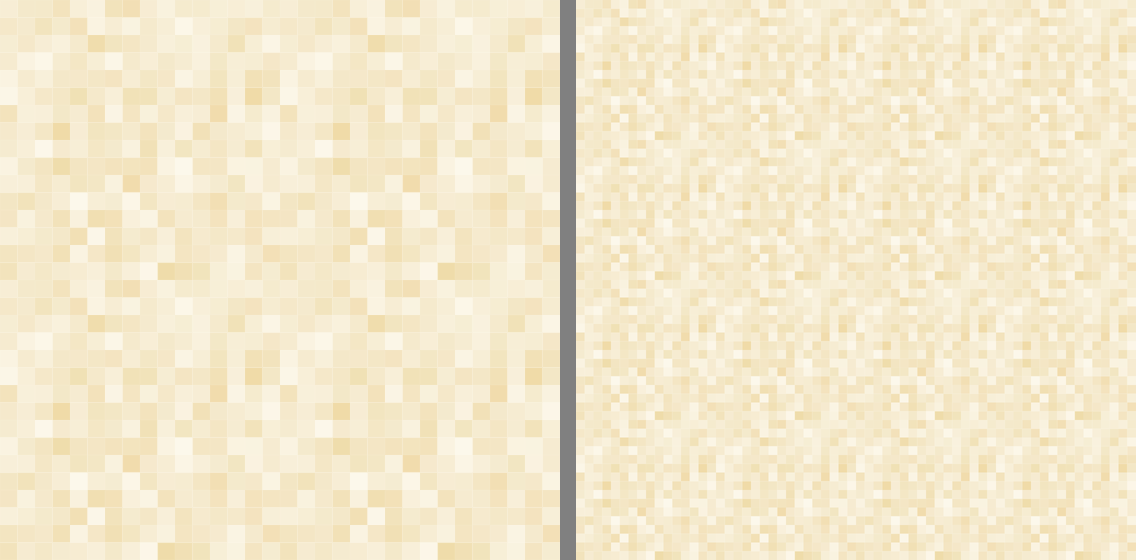
Left: one tile. Right: repeated 2 by 2.
Write a WebGL 1 fragment shader that draws this pattern.

```glsl
precision highp float;
// Pale cream mosaic of flat square cells: a block of 16 by 16 random tones
// repeats twice across and twice down. Tones come from a wrapped cell hash,
// and hairline joints, stronger on every second line, are laid on top.

uniform vec2 u_resolution;

const float REPEATS = 2.0;         // blocks across and down
const float BLOCK_CELLS = 16.0;    // cells per block side
const float JOINT_WIDTH = 0.06;    // in cells

const vec3 HONEY = vec3(0.938, 0.855, 0.650);
const vec3 CREAM = vec3(0.960, 0.916, 0.803);
const vec3 IVORY = vec3(0.992, 0.976, 0.930);

float hash(vec2 p, float seed) {
  vec3 q = fract(vec3(p.xyx + seed) * vec3(0.1031, 0.1030, 0.0973));
  q += dot(q, q.yzx + 33.33);
  return fract((q.x + q.y) * q.z);
}

// Two hashes averaged favour the middle tones over the extremes
vec3 cellColor(vec2 cell) {
  vec2 id = mod(cell, BLOCK_CELLS);
  float tone = 0.5 * (hash(id, 3.7) + hash(id, 41.3));
  vec3 color = mix(HONEY, CREAM, clamp(tone * 2.0, 0.0, 1.0));
  color = mix(color, IVORY, clamp(tone * 2.0 - 1.0, 0.0, 1.0));
  float warmth = (hash(id, 87.1) - 0.5) * (1.0 - tone);
  return color + warmth * vec3(0.010, -0.012, -0.008);
}

// Flat cells, blended only within one pixel of their shared edges
vec3 mosaic(vec2 p, float pixel) {
  vec2 corner = floor(p - 0.5);
  vec2 blend = clamp((fract(p - 0.5) - 0.5) / pixel + 0.5, 0.0, 1.0);
  vec3 low = mix(cellColor(corner), cellColor(corner + vec2(1.0, 0.0)), blend.x);
  vec3 high = mix(cellColor(corner + vec2(0.0, 1.0)), cellColor(corner + 1.0), blend.x);
  return mix(low, high, blend.y);
}

// Coverage of the joint nearest to x, faint on even cell boundaries
float joint(float x, float pixel) {
  float line = floor(x + 0.5);
  float strength = mix(0.08, 0.32, mod(line, 2.0));
  float coverage = clamp((0.5 * JOINT_WIDTH - abs(x - line)) / pixel + 0.5, 0.0, 1.0);
  return strength * coverage * min(1.0, JOINT_WIDTH / pixel);
}

void main() {
  float cells = REPEATS * BLOCK_CELLS;
  vec2 p = gl_FragCoord.xy / u_resolution * cells;
  float pixel = cells / min(u_resolution.x, u_resolution.y);

  vec3 color = mosaic(p, pixel);
  float joints = max(joint(p.x, pixel), joint(p.y, pixel));
  gl_FragColor = vec4(mix(color, IVORY, joints), 1.0);
}
```
